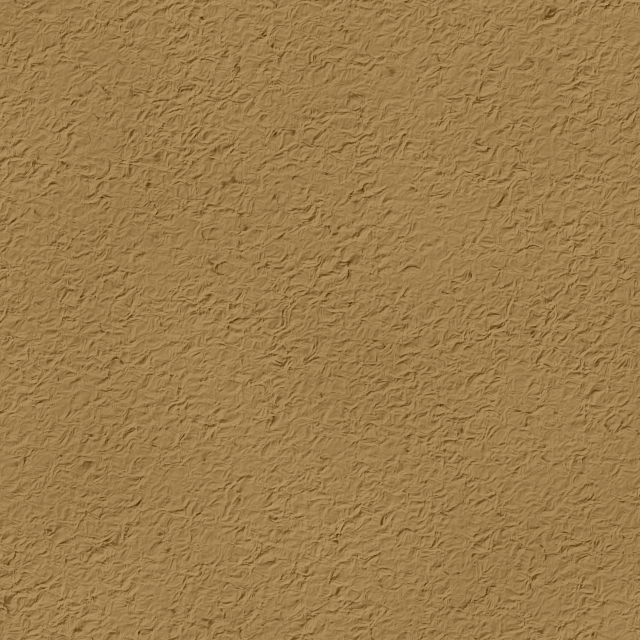
Give the GLSL for this texture, as a WebGL 2 fragment shader.

```glsl
#version 300 es
precision highp float;
// Rough ochre plaster: a height field of folded gradient noise, bent by a warp
// and drawn out along a rising diagonal. Its slope towards a low light gives the
// tone, and sparse short creases, broad patches and faint grain finish it.

uniform vec2 u_resolution;
out vec4 outColor;

// Unit gradient at a lattice point, from an integer hash.
vec2 latticeGradient(vec2 cell) {
    uvec2 u = uvec2(ivec2(cell));
    uint h = u.x * 1597u ^ u.y * 51749u;
    h = (h ^ (h >> 15u)) * 739391u;
    h = (h ^ (h >> 13u)) * 668265u;
    h ^= h >> 16u;
    float angle = 6.28319 * float(h & 65535u) / 65536.0;
    return vec2(cos(angle), sin(angle));
}

float gradientNoise(vec2 p) {
    vec2 cell = floor(p), f = fract(p);
    vec2 w = f * f * f * (f * (f * 6.0 - 15.0) + 10.0);
    float a = dot(latticeGradient(cell), f);
    float b = dot(latticeGradient(cell + vec2(1, 0)), f - vec2(1, 0));
    float c = dot(latticeGradient(cell + vec2(0, 1)), f - vec2(0, 1));
    float d = dot(latticeGradient(cell + vec2(1, 1)), f - vec2(1, 1));
    return mix(mix(a, b, w.x), mix(c, d, w.x), w.y);
}

// Rotate and stretch along the diagonal, then bend the folds.
vec2 foldSpace(vec2 p) {
    vec2 q = vec2(dot(p, vec2(0.88, 0.47)) * 0.8, dot(p, vec2(-0.47, 0.88)));
    vec2 bend = vec2(gradientNoise(q * 52.0 + 11.3), gradientNoise(q * 52.0 + 57.9));
    return q + 0.009 * bend;
}

// Rounded pillows parted by sharp valleys, at three sizes.
float plasterHeight(vec2 p) {
    vec2 q = foldSpace(p);
    float height = 0.0, amplitude = 1.0, frequency = 56.0;
    for (int i = 0; i < 3; i++) {
        float n = gradientNoise(q * frequency + 19.7 * float(i));
        height += amplitude * sqrt(n * n + 0.0012);
        amplitude *= 0.62;
        frequency *= 1.85;
    }
    return height;
}

void main() {
    vec2 p = gl_FragCoord.xy / u_resolution.y;

    // Slope towards the light, with some areas trowelled smoother
    vec2 lightStep = 0.0013 * vec2(0.55, -0.83);
    float slope = plasterHeight(p - lightStep) - plasterHeight(p + lightStep);
    float roughness = 1.0 + 0.5 * gradientNoise(p * 5.0 + 3.1)
                          + 0.8 * gradientNoise(p * 21.0 + 8.4);
    slope *= roughness;

    // Soft limit on lit faces, accelerating fall on shaded ones
    float shaded = clamp(-slope, 0.0, 0.36);
    float tone = 0.09 * (1.0 - exp(-5.0 * max(slope, 0.0)))
               - 0.3 * shaded - 0.6 * shaded * shaded;

    // Short, sparse creases, deepest on the shaded side
    vec2 q = foldSpace(p);
    float line = 1.0 - smoothstep(0.0, 0.1, abs(gradientNoise(q * 34.0 + 31.0)));
    float gate = smoothstep(0.12, 0.38, gradientNoise(q * 36.0 + 73.0));
    tone -= 0.16 * line * gate * (1.0 - smoothstep(-0.08, 0.14, slope));

    // Broad patches and faint grain
    tone += 0.026 * gradientNoise(p * 3.5 + 41.0);
    tone += 0.02 * gradientNoise(p * 230.0 + 5.0);

    vec3 ochre = vec3(0.621, 0.496, 0.305);
    outColor = vec4(ochre + tone * vec3(1.0, 0.98, 0.96), 1.0);
}
```
